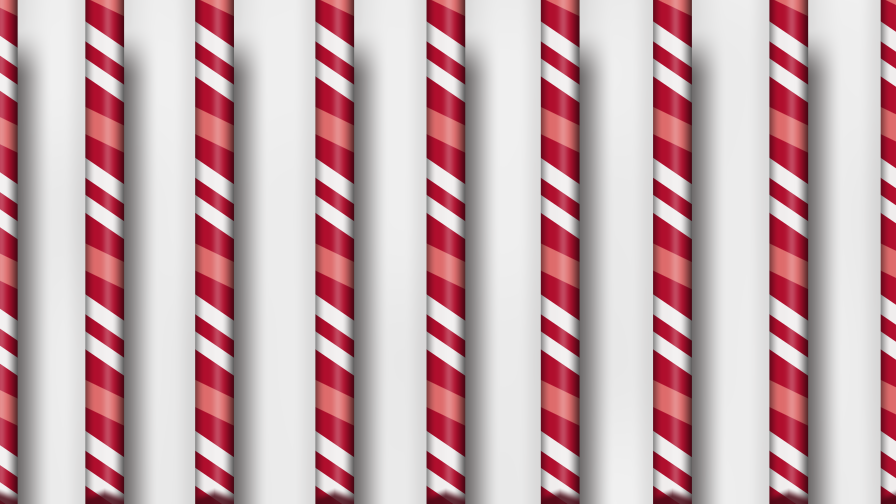
A WebGL 1 fragment shader for this pattern:

```glsl
precision highp float;
// Glossy red and white candy-striped poles casting soft shadows on a pale wall.

uniform vec2 u_resolution;

// Lengths are fractions of the canvas height.
const float POLE_COUNT = 9.0;
const float POLE_SPACING = 0.2257;
const float POLE_WIDTH = 0.0769;
const float FIRST_CENTRE = -0.0197;
const float SWAY = 0.0162;        // uneven placing, fading to the right
const float ALTERNATE = 0.0042;   // nudge of every second pole

const float STRIPE_PERIOD = 0.2708;
const float STRIPE_START = 0.0424;
const float WHITE_SLOPE = 0.68;
const float PINK_SLOPE = 0.48;
const vec2 WHITE_BAND_A = vec2(0.073, 0.073);   // centre, half width in periods
const vec2 WHITE_BAND_B = vec2(0.337, 0.066);
const vec2 PINK_BAND = vec2(0.7265, 0.0995);

const float SHADOW_REACH = 0.070;
const vec2 SHADOW_TOP = vec2(0.05, 0.16);
const float CAP_HEIGHT = 0.028;

const vec3 WALL = vec3(0.925);
const vec3 SHADOW = vec3(0.39, 0.375, 0.375);
const vec3 RED = vec3(0.69, 0.055, 0.175);
const vec3 PINK = vec3(0.87, 0.42, 0.42);
const vec3 WHITE = vec3(0.94, 0.93, 0.93);
const vec3 CAP = vec3(0.28, 0.03, 0.08);

float hash(vec2 p) {
  return fract(sin(dot(p, vec2(127.1, 311.7))) * 4375.85);
}

float noise(vec2 p) {
  vec2 cell = floor(p);
  vec2 f = fract(p);
  f = f * f * (3.0 - 2.0 * f);
  float low = mix(hash(cell), hash(cell + vec2(1.0, 0.0)), f.x);
  float high = mix(hash(cell + vec2(0.0, 1.0)), hash(cell + 1.0), f.x);
  return mix(low, high, f.y);
}

float poleCentre(float i) {
  float sway = SWAY * exp(-0.45 * i) * cos(1.8 * i);
  return FIRST_CENTRE + i * POLE_SPACING + sway + ALTERNATE * mod(i, 2.0);
}

// Coverage of a band that repeats once per unit of phase.
float band(float phase, vec2 shape, float blur) {
  float d = abs(fract(phase - shape.x + 0.5) - 0.5);
  return 1.0 - smoothstep(shape.y - blur, shape.y + blur, d);
}

// x runs from the left edge of the pole, y runs down from the top.
vec3 poleColour(float x, float y, float pixel) {
  float blur = 0.8 * pixel / STRIPE_PERIOD;
  float whitePhase = (y - STRIPE_START - WHITE_SLOPE * x) / STRIPE_PERIOD;
  float pinkPhase = (y - STRIPE_START - PINK_SLOPE * x) / STRIPE_PERIOD;
  float white = max(band(whitePhase, WHITE_BAND_A, blur),
                    band(whitePhase, WHITE_BAND_B, blur));
  vec3 colour = mix(RED, PINK, band(pinkPhase, PINK_BAND, blur));
  colour = mix(colour, WHITE, white);

  // Round shading with a narrow gloss line
  float t = clamp(x / POLE_WIDTH, 0.0, 1.0);
  float leftLight = smoothstep(-0.16, 0.26, t);
  float rightLight = 1.0 - smoothstep(0.68, 1.12, t);
  colour *= mix(0.35, 1.0, leftLight) * mix(0.25, 1.0, rightLight);
  float gloss = exp(-pow((t - 0.58) / 0.12, 2.0));
  colour = mix(colour, vec3(1.0), 0.24 * gloss);

  // Dark rounded foot
  float foot = 1.0 - CAP_HEIGHT * (1.0 - 0.5 * abs(2.0 * t - 1.0));
  return mix(colour, CAP, 0.85 * smoothstep(foot - 0.006, foot + 0.014, y));
}

void main() {
  vec2 p = gl_FragCoord.xy / u_resolution.y;
  float pixel = 1.0 / u_resolution.y;
  float y = 1.0 - p.y;

  // Wall with faint, broad mottling
  float mottle = noise(p * vec2(5.0, 3.5) + 4.0) - 0.5;
  vec3 wall = WALL + 0.045 * mottle;
  vec3 poles = vec3(0.0);
  float cover = 0.0;
  float shade = 0.0;
  float shadowFade = smoothstep(SHADOW_TOP.x, SHADOW_TOP.y, y);

  for (float i = 0.0; i < POLE_COUNT; i += 1.0) {
    float offset = p.x - poleCentre(i);
    float edge = abs(offset) - 0.5 * POLE_WIDTH;

    // Shadow thrown to the right, and a faint one on the left
    float right = offset - 0.5 * POLE_WIDTH;
    float thrown = 1.0 - smoothstep(-0.014, SHADOW_REACH, right);
    thrown *= step(0.0, offset) * mix(0.12, 1.0, shadowFade);
    float ambient = 0.13 * (1.0 - smoothstep(0.0, 0.045, edge));
    shade = max(shade, max(thrown, ambient));

    float inside = 1.0 - smoothstep(-0.6 * pixel, 0.6 * pixel, edge);
    if (inside > 0.0) {
      poles = poleColour(offset + 0.5 * POLE_WIDTH, y, pixel);
      cover = inside;
    }
  }

  gl_FragColor = vec4(mix(mix(wall, SHADOW, shade), poles, cover), 1.0);
}
```
